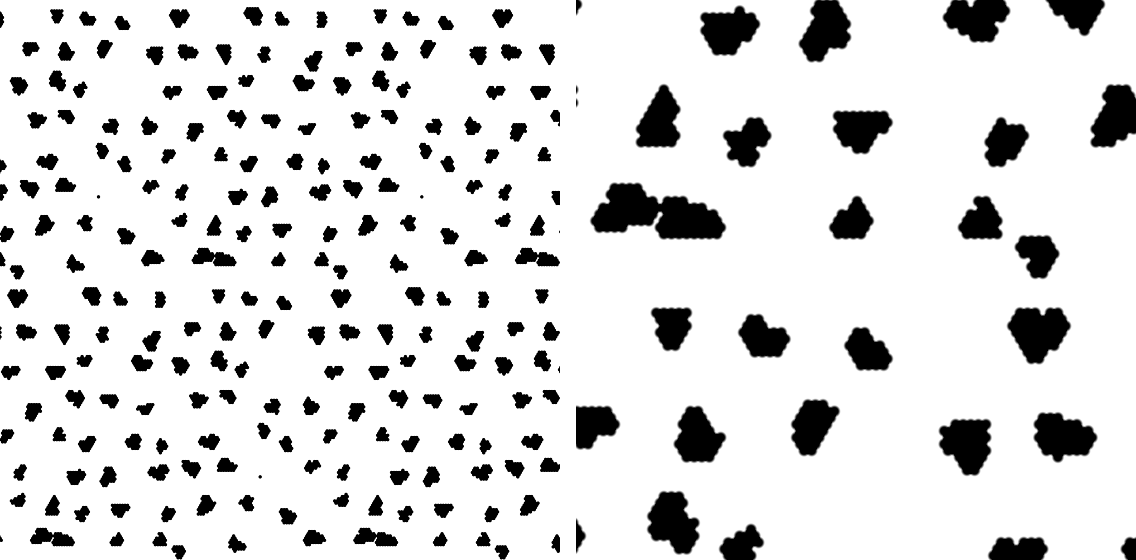
Left: the whole. Right: its middle third, enlarged.
This pattern is drawn by a three.js fragment shader. Its source:

```glsl
// Scattered black blobs built from tiny discs on a hexagonal lattice, over white.
varying vec2 vUv;

const float TAU = 6.2831853;

vec3 hash3(vec2 id, float seed) {
  vec3 p = fract(vec3(id.xyx + seed) * vec3(0.1031, 0.1030, 0.0973));
  p += dot(p, p.yxz + 33.33);
  return fract((p.xxy + p.yzz) * p.zyx);
}

// Lattice axes lie 60 degrees apart
vec2 toPlane(vec2 site) {
  return vec2(site.x + 0.5 * site.y, 0.8660254 * site.y);
}

// Outline radius of a blob, in lattice steps: layered sines around its centre
float blobRadius(vec2 id, float angle) {
  if (id == vec2(5.0, 2.0)) return 0.4; // lone speck
  vec3 size = hash3(id, 17.3);
  vec3 phase = hash3(id, 41.7) * TAU;
  if (size.z < 0.05) return -1.0; // empty cell
  float wave = (0.06 + 0.28 * size.y) * sin(2.0 * angle + phase.x)
             + 0.17 * sin(3.0 * angle + phase.y)
             + 0.07 * sin(5.0 * angle + phase.z);
  return mix(2.35, 3.4, size.x) * (1.0 + wave);
}

// 1 where a lattice site belongs to a blob; cells are 16 steps wide
float isFilled(vec2 site) {
  vec2 home = floor(site / 16.0);
  for (int j = -1; j <= 1; j++) {
    for (int i = -1; i <= 1; i++) {
      vec2 cell = home + vec2(float(i), float(j));
      vec2 id = mod(cell, 8.0); // the scatter repeats every 8 cells
      vec2 jitter = (hash3(id, 5.9).xy - 0.5) * 0.5;
      vec2 centre = floor((cell + 0.5 + jitter) * 16.0);
      vec2 d = toPlane(site - centre);
      float angle = atan(d.y, d.x + 0.0001);
      if (length(d) <= blobRadius(id, angle)) return 1.0;
    }
  }
  return 0.0;
}

void main() {
  // Skewed lattice coordinates: 256 rows up the canvas
  float row = vUv.y * 256.0;
  vec2 lattice = vec2(vUv.x * 221.7025 - 0.5 * row, row);
  vec2 base = floor(lattice);

  // Overlapping discs at the four surrounding sites
  float ink = 0.0;
  for (int j = 0; j <= 1; j++) {
    for (int i = 0; i <= 1; i++) {
      vec2 site = base + vec2(float(i), float(j));
      float dist = length(toPlane(lattice - site));
      ink += isFilled(site) * (1.0 - smoothstep(0.44, 0.88, dist));
    }
  }
  gl_FragColor = vec4(vec3(1.0 - min(ink, 1.0)), 1.0);
}
```
